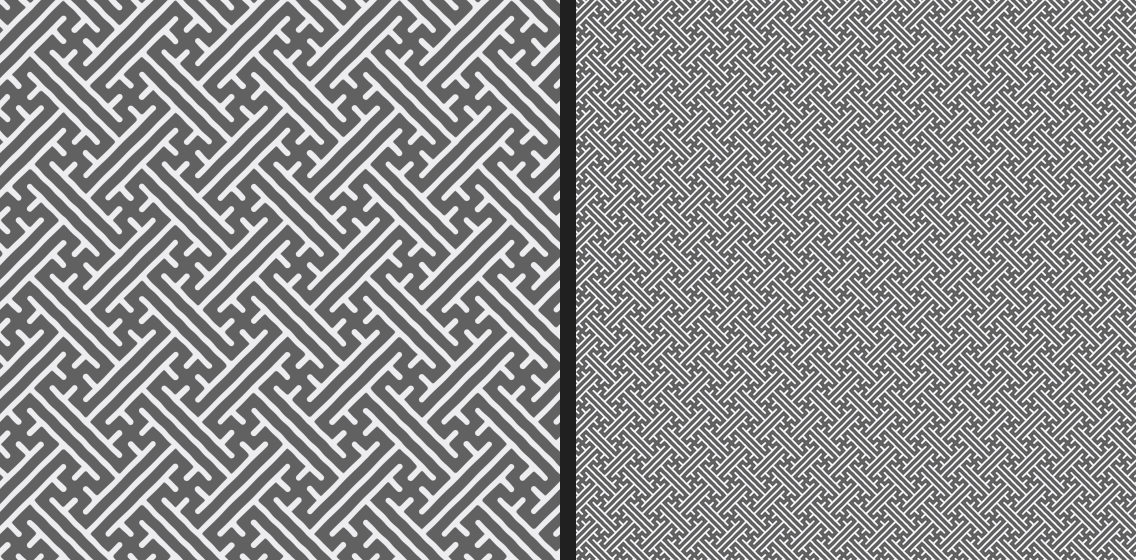
Left: one tile. Right: repeated 3 by 3.
Write a WebGL 1 fragment shader that draws this pattern.

```glsl
precision highp float;

uniform vec2 u_resolution;

const float REPEATS = 5.0;                      // whole repeats per side
const float CELL_UNITS = 10.0;                  // lattice units per repeat
const vec2 RISING_CENTER = vec2(0.1667, 0.6333); // within one repeat
const float LINE_RADIUS = 0.177;
const float ARM_RADIUS = 0.186;
const float RADIUS_WEAR = 0.012;
const float FILLET = 0.12;
const float FILLET_WEAR = 0.09;
const float WOBBLE = 0.0006;                    // in canvas units
const float EDGE_SOFTNESS = 0.0010;             // in canvas units
const vec3 GROUND_COLOR = vec3(0.38, 0.38, 0.38);
const vec3 LINE_COLOR = vec3(0.93, 0.93, 0.94);
const float TAU = 6.2831853;

// Layered sines with whole frequencies, so they wrap at the canvas edges.
float wrappedWaves(vec2 uv, float phase) {
    float a = sin(TAU * dot(uv, vec2(13.0, 7.0)) + phase);
    float b = sin(TAU * dot(uv, vec2(-9.0, 17.0)) + phase * 2.3);
    float c = sin(TAU * dot(uv, vec2(23.0, -19.0)) + phase * 3.7);
    return (a + b + c) / 3.0;
}

float smoothMin(float a, float b, float k) {
    float h = max(k - abs(a - b), 0.0) / k;
    return min(a, b) - 0.25 * k * h * h;
}

float horizontalBar(vec2 p, float halfLength) {
    return length(vec2(max(abs(p.x) - halfLength, 0.0), p.y));
}

// Long middle bar between two shorter bars, each with two outward arms.
float barGroup(vec2 p, float fillet) {
    vec2 q = abs(p);
    float middle = horizontalBar(q, 3.92) - LINE_RADIUS;
    float side = horizontalBar(q - vec2(0.0, 1.0), 3.0) - LINE_RADIUS;
    float arm = horizontalBar((q - vec2(2.0, 1.56)).yx, 0.44) - ARM_RADIUS;
    return min(middle, smoothMin(side, arm, fillet));
}

// Offset from the nearest repeated center, in lattice units.
vec2 cellOffset(vec2 uv, vec2 center) {
    return (fract(uv * REPEATS - center + 0.5) - 0.5) * CELL_UNITS;
}

// Axes along and across a rising diagonal.
vec2 diagonalAxes(vec2 p) {
    return 0.5 * vec2(p.x + p.y, p.x - p.y);
}

void main() {
    vec2 uv = gl_FragCoord.xy / u_resolution;
    vec2 wornUv = uv + WOBBLE * vec2(wrappedWaves(uv, 0.8), wrappedWaves(uv, 4.1));
    float fillet = FILLET + FILLET_WEAR * wrappedWaves(uv, 2.6);

    // Rising groups interlock with mirrored groups half a repeat away.
    vec2 rising = cellOffset(wornUv, RISING_CENTER);
    vec2 falling = cellOffset(wornUv, RISING_CENTER + 0.5) * vec2(1.0, -1.0);
    float lines = smoothMin(barGroup(diagonalAxes(rising), fillet),
                            barGroup(diagonalAxes(falling), fillet), fillet);
    lines -= RADIUS_WEAR * wrappedWaves(uv, 5.5);

    // Smooth edges at any canvas size.
    float pixel = 1.0 / min(u_resolution.x, u_resolution.y);
    float unitsPerCanvas = REPEATS * CELL_UNITS * 0.70711;
    float edge = max(0.7 * pixel, EDGE_SOFTNESS) * unitsPerCanvas;
    float coverage = 1.0 - smoothstep(-edge, edge, lines);

    gl_FragColor = vec4(mix(GROUND_COLOR, LINE_COLOR, coverage), 1.0);
}
```
